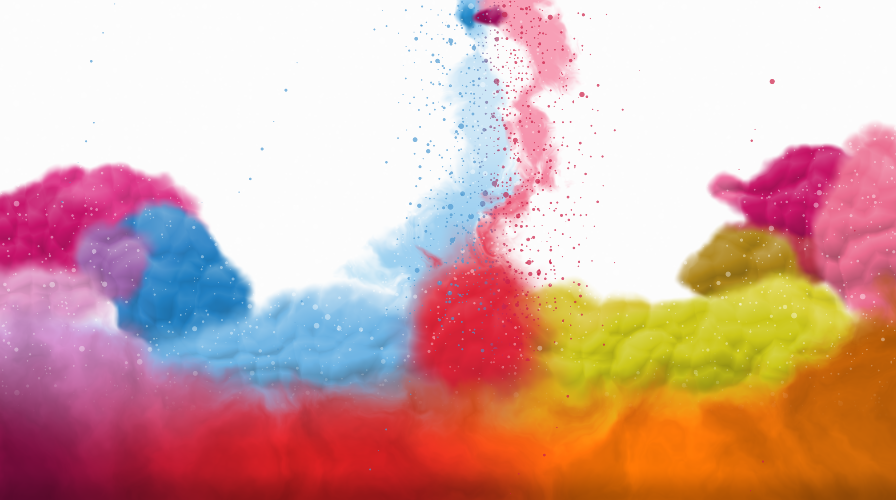
Write a Shadertoy shader that draws this background.

```glsl
// Clouds of coloured ink billowing over white, with a wispy splash at the centre.
// Warped ellipses with cellular relief form the billows; fractal noise forms the
// plumes and the low haze; hashed grids scatter the droplets and dust.

float hash(vec2 p) {
    return fract(sin(dot(p, vec2(127.1, 311.7))) * 43758.5);
}

float noise(vec2 p) {
    vec2 i = floor(p), f = fract(p);
    f = f * f * (3.0 - 2.0 * f);
    return mix(mix(hash(i), hash(i + vec2(1, 0)), f.x),
               mix(hash(i + vec2(0, 1)), hash(i + vec2(1, 1)), f.x), f.y);
}

float fbm(vec2 p) {
    float sum = 0.0, amp = 0.5;
    for (int i = 0; i < 5; i++) {
        sum += amp * noise(p);
        p = mat2(1.6, 1.2, -1.2, 1.6) * p + 3.7;
        amp *= 0.5;
    }
    return sum;
}

// Height of rounded lumps, one per jittered cell
float lumps(vec2 p) {
    vec2 cell = floor(p);
    float nearest = 2.0;
    for (int y = -1; y <= 1; y++)
        for (int x = -1; x <= 1; x++) {
            vec2 c = cell + vec2(x, y);
            vec2 d = c + 0.15 + 0.7 * vec2(hash(c), hash(c + 41.3)) - p;
            nearest = min(nearest, dot(d, d));
        }
    return 1.0 - nearest;
}

float relief(vec2 p) {
    return 0.7 * lumps(p * 10.0) + 0.3 * lumps(p * 21.0 + 5.0);
}

// One ink cloud: ellipse at centre c with radii r; lit = (height, slope light)
void puff(inout vec3 col, vec2 q, vec2 lit, vec2 c, vec2 r, float soft, vec3 ink) {
    vec2 d = (q - c) / r;
    float edge = length(d) - 0.35 * (lit.x - 0.65);
    float cover = 1.0 - smoothstep(1.0 - soft, 1.0 + soft, edge);
    float light = 0.9 * lit.y + 0.13 * clamp(d.y, -1.0, 1.0);
    vec3 shaded = mix(ink, vec3(1), clamp(light, 0.0, 0.5));
    shaded *= 1.0 + clamp(light, -0.35, 0.0);
    col = mix(col, shaded, cover);
}

// Ragged plume density around a centre line
float plume(float offset, float width, float grain) {
    return smoothstep(0.0, 0.7, 0.75 - abs(offset) / width + 2.6 * (grain - 0.5));
}

void mainImage(out vec4 fragColor, in vec2 fragCoord) {
    vec2 p = fragCoord / iResolution.xy * vec2(1.79, 1.0);
    vec2 warp = vec2(fbm(p * 6.0), fbm(p * 6.0 + 19.0)) - 0.48;
    vec2 q = p + 0.1 * warp;
    float height = relief(q);
    vec2 lit = vec2(height, relief(q - vec2(-0.006, 0.016)) - height);
    float grain = fbm(p * 11.0 + warp * 3.0);
    vec3 col = vec3(0.99);

    // Blue and pink plumes
    float blueLine = mix(0.84, 0.95, smoothstep(0.35, 0.7, p.y));
    float blue = plume(q.x - blueLine, mix(0.12, 0.06, smoothstep(0.4, 0.8, p.y)), grain);
    blue *= 0.7 - 0.35 * smoothstep(0.55, 0.75, p.y) + 0.5 * smoothstep(0.85, 1.0, p.y);
    col = mix(col, vec3(0.46, 0.74, 0.92), blue);
    float wisp = plume(length((q - vec2(0.71, 0.43)) / vec2(1.6, 1.0)), 0.05, grain);
    col = mix(col, vec3(0.6, 0.82, 0.94), 0.6 * wisp);
    float pinkLine = mix(0.96, 1.065, smoothstep(0.35, 0.7, p.y)) + 0.025 * sin(25.0 * p.y - 2.1);
    float pink = plume(q.x - pinkLine, mix(0.14, 0.075, smoothstep(0.4, 0.7, p.y)), fbm(p * 10.0 + warp * 4.0 + 7.0));
    vec3 pinkInk = mix(vec3(0.88, 0.16, 0.26), vec3(0.96, 0.5, 0.62), smoothstep(0.42, 0.7, p.y));
    col = mix(col, pinkInk, pink * mix(0.95, 0.75, smoothstep(0.5, 0.9, p.y)));
    puff(col, q, lit, vec2(0.955, 0.972), vec2(0.016, 0.022), 0.4, vec3(0.15, 0.55, 0.8));
    puff(col, q, lit, vec2(1.0, 0.967), vec2(0.028, 0.016), 0.3, vec3(0.62, 0.05, 0.36));

    // Backing behind the low clouds
    vec3 backing = mix(vec3(0.5, 0.73, 0.91), vec3(0.85, 0.72, 0.1), smoothstep(0.85, 1.1, p.x));
    col = mix(col, backing, 1.0 - smoothstep(0.3, 0.38, q.y));

    // Left clouds
    puff(col, q, lit, vec2(0.2, 0.56), vec2(0.19, 0.09), 0.12, vec3(0.87, 0.22, 0.54));
    puff(col, q, lit, vec2(0.06, 0.52), vec2(0.17, 0.1), 0.12, vec3(0.78, 0.08, 0.42));
    puff(col, q, lit, vec2(0.33, 0.45), vec2(0.11, 0.13), 0.1, vec3(0.18, 0.52, 0.78));
    puff(col, q, lit, vec2(0.42, 0.4), vec2(0.08, 0.1), 0.15, vec3(0.13, 0.5, 0.76));
    puff(col, q, lit, vec2(0.235, 0.48), vec2(0.07, 0.075), 0.2, vec3(0.62, 0.4, 0.68));
    puff(col, q, lit, vec2(0.07, 0.42), vec2(0.13, 0.06), 0.35, vec3(0.88, 0.6, 0.78));
    puff(col, q, lit, vec2(0.62, 0.3), vec2(0.28, 0.1), 0.25, vec3(0.42, 0.7, 0.89));

    // Right clouds
    puff(col, q, lit, vec2(1.46, 0.63), vec2(0.035, 0.035), 0.3, vec3(0.93, 0.42, 0.62));
    puff(col, q, lit, vec2(1.58, 0.5), vec2(0.13, 0.07), 0.15, vec3(0.72, 0.2, 0.28));
    puff(col, q, lit, vec2(1.6, 0.61), vec2(0.13, 0.08), 0.12, vec3(0.78, 0.08, 0.4));
    puff(col, q, lit, vec2(1.75, 0.54), vec2(0.1, 0.18), 0.15, vec3(0.92, 0.42, 0.56));
    puff(col, q, lit, vec2(1.48, 0.45), vec2(0.11, 0.08), 0.15, vec3(0.68, 0.52, 0.1));
    puff(col, q, lit, vec2(1.17, 0.34), vec2(0.17, 0.08), 0.2, vec3(0.83, 0.75, 0.14));
    puff(col, q, lit, vec2(1.57, 0.36), vec2(0.15, 0.08), 0.2, vec3(0.84, 0.8, 0.16));
    puff(col, q, lit, vec2(1.38, 0.3), vec2(0.26, 0.09), 0.2, vec3(0.8, 0.78, 0.1));
    puff(col, q, lit * vec2(1.0, 0.4), vec2(0.95, 0.33), vec2(0.12, 0.15), 0.4, vec3(0.87, 0.14, 0.22));

    // Low haze, from wine and mauve to red, orange and brown
    vec3 ground = mix(vec3(0.5, 0.05, 0.25), vec3(0.82, 0.12, 0.13), smoothstep(0.0, 0.6, q.x));
    ground = mix(ground, vec3(0.94, 0.44, 0.02), smoothstep(0.75, 1.25, q.x));
    vec3 haze = mix(vec3(0.8, 0.56, 0.79), vec3(0.93, 0.45, 0.12), smoothstep(0.5, 1.05, q.x));
    ground = mix(ground, haze, smoothstep(0.06, 0.36, q.y));
    ground = mix(ground, vec3(0.74, 0.37, 0.03), smoothstep(1.35, 1.75, q.x));
    ground *= (0.8 + 0.4 * grain) * mix(0.75, 1.0, smoothstep(0.0, 0.07, p.y));
    float top = 0.21 + 0.19 * (1.0 - smoothstep(0.1, 0.55, p.x)) + 0.19 * smoothstep(1.45, 1.79, p.x);
    col = mix(col, ground, 1.0 - smoothstep(top - 0.07, top + 0.05, q.y + 0.12 * (grain - 0.5)));

    // Coloured droplets near the plumes, pale dust over the clouds
    for (int i = 0; i < 3; i++) {
        float scale = 45.0 + 40.0 * float(i);
        vec2 cell = floor(p * scale);
        float pick = hash(cell + 9.0), size = 0.08 + 0.18 * hash(cell + 23.0);
        vec2 d = fract(p * scale) - 0.3 - 0.4 * vec2(hash(cell), hash(cell + 57.0));
        float aa = scale / iResolution.y;
        float dot_ = 1.0 - smoothstep(size - aa * 0.5, size + aa * 0.5, length(d));
        float near = exp(-pow((p.x - 1.0) / 0.13, 2.0)) * smoothstep(0.25, 0.4, p.y);
        vec3 drop = mix(vec3(0.3, 0.6, 0.82), vec3(0.8, 0.12, 0.28), smoothstep(0.94, 1.02, p.x));
        col = mix(col, drop, 0.7 * dot_ * step(pick, 0.28 * near));
        col = mix(col, vec3(1), 0.4 * dot_ * step(0.93, pick) * smoothstep(0.15, 0.35, p.y));
    }
    fragColor = vec4(col, 1.0);
}
```
